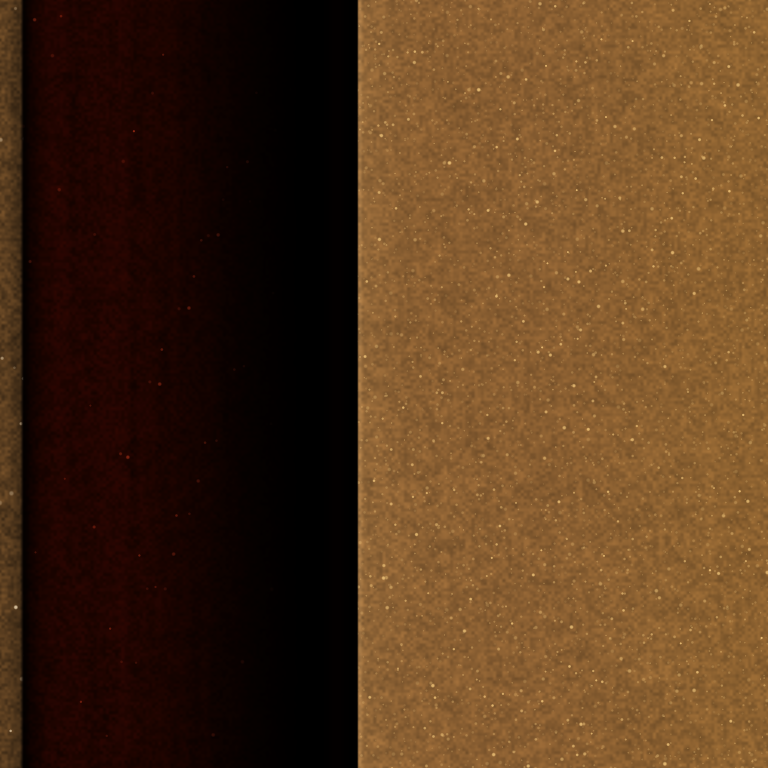
Reproduce this texture procedurally as a three.js fragment shader.

```glsl
// Draws a gold glitter panel beside a dark red recess and a thin bronze strip.
#define STRIP_EDGE 0.030
#define PANEL_EDGE 0.466
#define EDGE_BLUR 0.0015
#define GRAIN_CELLS 250.0
#define SPARK_CELLS 105.0
#define GRAIN_GAIN 0.27
#define GOLD vec3(0.535, 0.367, 0.192)
#define PALE_GOLD vec3(0.615, 0.450, 0.255)
#define BRONZE vec3(0.330, 0.225, 0.115)
#define DARK_RED vec3(0.130, 0.017, 0.002)
#define SPARK_COLOR vec3(0.95, 0.78, 0.48)

varying vec2 vUv;

float hash(vec2 p) {
  return fract(sin(dot(p, vec2(127.1, 311.7))) * 43758.5453);
}

float noise(vec2 p) {
  vec2 i = floor(p);
  vec2 f = fract(p);
  f = f * f * (3.0 - 2.0 * f);
  return mix(mix(hash(i), hash(i + vec2(1.0, 0.0)), f.x),
             mix(hash(i + vec2(0.0, 1.0)), hash(i + 1.0), f.x), f.y);
}

// Centred grain from two fine layers and one softer layer
float grain(vec2 uv) {
  return 0.50 * noise(uv * GRAIN_CELLS)
       + 0.28 * noise(uv * GRAIN_CELLS * 0.57 + 17.3)
       + 0.22 * noise(uv * GRAIN_CELLS * 0.25 + 41.9) - 0.5;
}

// Jittered flakes, one candidate per cell; density is the share kept
float sparks(vec2 uv, float cells, float density, float seed) {
  vec2 p = uv * cells;
  vec2 base = floor(p);
  float glow = 0.0;
  for (int y = -1; y <= 1; y++) {
    for (int x = -1; x <= 1; x++) {
      vec2 cell = base + vec2(float(x), float(y));
      vec2 key = cell + seed;
      vec2 center = cell + vec2(hash(key + 3.1), hash(key + 7.7));
      float kept = step(hash(key + 13.3), density);
      float radius = mix(0.20, 0.38, hash(key + 19.9));
      float power = mix(0.25, 1.0, pow(hash(key + 29.5), 2.0));
      glow = max(glow, kept * power * (1.0 - smoothstep(0.25 * radius, radius, length(p - center))));
    }
  }
  return glow;
}

vec3 goldPanel(vec2 uv, float g) {
  float nearEdge = exp(-(uv.x - PANEL_EDGE) / 0.045);
  float farSide = smoothstep(0.66, 1.0, uv.x);
  float cloud = noise(uv * 7.0) - 0.5;
  vec3 color = mix(GOLD, PALE_GOLD, clamp(0.45 * nearEdge + 0.18 * farSide + 0.12 * cloud, 0.0, 1.0));
  color.b -= 0.015 * farSide;
  color *= 1.0 + 1.55 * GRAIN_GAIN * g;
  // Fine flakes under sparser bright ones
  color = mix(color, SPARK_COLOR, 0.38 * sparks(uv, SPARK_CELLS * 1.35, 0.30, 5.0));
  color = mix(color, SPARK_COLOR, 0.85 * sparks(uv, SPARK_CELLS, 0.12, 61.0));
  // Thin lit rim
  float rim = exp(-pow((uv.x - PANEL_EDGE - 0.003) / 0.003, 2.0));
  return color + 0.07 * rim * vec3(1.0, 0.88, 0.68);
}

vec3 darkRecess(vec2 uv, float g) {
  float fade = 1.0 - smoothstep(0.13, 0.405, uv.x);
  float rise = smoothstep(STRIP_EDGE, STRIP_EDGE + 0.045, uv.x);
  float streak = noise(vec2(uv.x * 75.0, uv.y * 2.0)) - 0.5;
  float light = fade * mix(0.45, 1.0, rise) * (1.0 + 0.24 * streak + 0.9 * g);
  vec3 color = DARK_RED * light;
  // Faint red bounce next to the panel
  color += vec3(0.012, 0.001, 0.0) * exp(-pow((uv.x - 0.438) / 0.012, 2.0));
  float flakes = sparks(uv, SPARK_CELLS, 0.012, 113.0);
  return color + flakes * fade * vec3(0.50, 0.16, 0.08);
}

vec3 bronzeStrip(vec2 uv, float g) {
  float shade = mix(1.08, 0.78, smoothstep(0.004, STRIP_EDGE, uv.x));
  vec3 color = BRONZE * shade * (1.0 + 0.75 * g);
  return mix(color, vec3(0.85, 0.76, 0.62), sparks(uv, SPARK_CELLS * 0.8, 0.09, 173.0));
}

void main() {
  float g = grain(vUv);
  vec3 color = darkRecess(vUv, g);
  // Soft shadow where the strip meets the recess
  color *= mix(0.25, 1.0, smoothstep(STRIP_EDGE, STRIP_EDGE + 0.012, vUv.x));
  float strip = 1.0 - smoothstep(STRIP_EDGE - 3.0 * EDGE_BLUR, STRIP_EDGE + EDGE_BLUR, vUv.x);
  color = mix(color, bronzeStrip(vUv, g), strip);
  float panel = smoothstep(PANEL_EDGE - EDGE_BLUR, PANEL_EDGE + EDGE_BLUR, vUv.x);
  // Clamp keeps the panel falloff bounded left of its edge
  vec2 panelUv = vec2(max(vUv.x, PANEL_EDGE), vUv.y);
  color = mix(color, goldPanel(panelUv, g), panel);
  gl_FragColor = vec4(clamp(color, 0.0, 1.0), 1.0);
}
```
